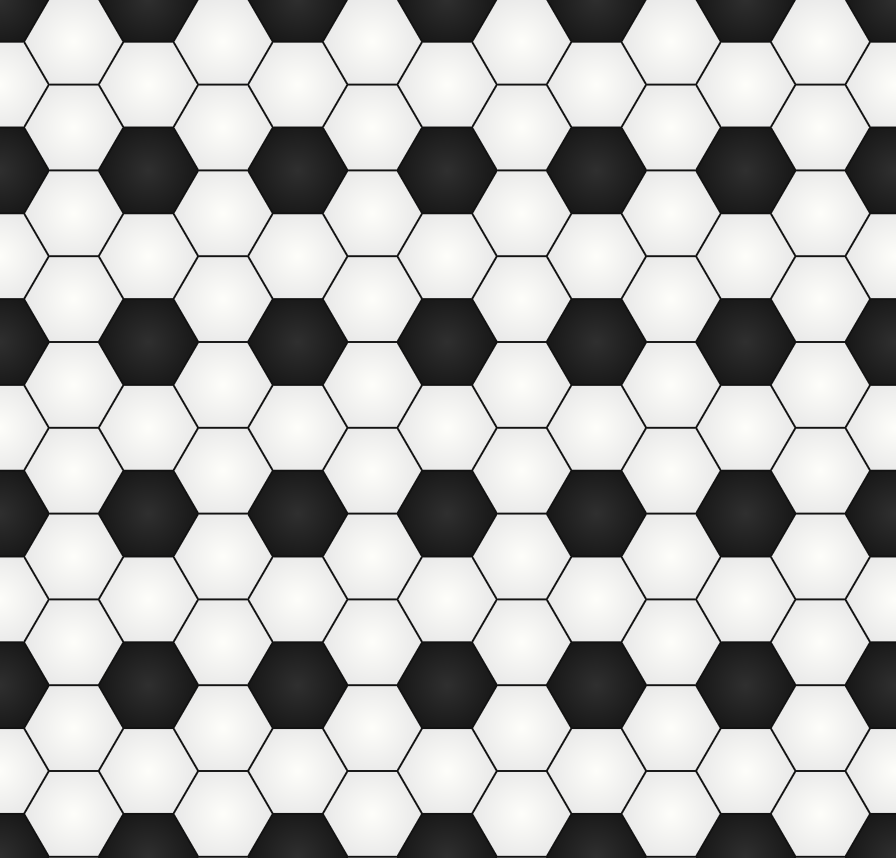
Reproduce this pattern procedurally as a WebGL 1 fragment shader.

```glsl
precision highp float;
// Soccer-ball style hexagon tiling: softly shaded white and black cells with thin dark seams.

uniform vec2 u_resolution;

// Distance from the centre of a flat-topped hexagon; 0.5 on its border.
float hexDistance(vec2 p) {
    p = abs(p);
    return max(p.y, dot(p, vec2(0.8660254, 0.5)));
}

void main() {
    // 6 by 5 repeats, each sqrt(3) wide and two hexagon heights tall.
    vec2 uv = gl_FragCoord.xy / u_resolution - vec2(-0.001, 0.0014);
    vec2 p = uv * vec2(6.0, 5.0) * vec2(1.7320508, 2.0);
    float pixel = 10.0 / u_resolution.y;

    // Offset from the nearest centre of two interleaved lattices.
    vec2 spacing = vec2(1.7320508, 1.0);
    vec2 evenColumn = mod(p + 0.5 * spacing, spacing) - 0.5 * spacing;
    vec2 oddColumn = mod(p, spacing) - 0.5 * spacing;
    bool isEven = dot(evenColumn, evenColumn) < dot(oddColumn, oddColumn);
    vec2 local = isEven ? evenColumn : oddColumn;

    // Every second hexagon of the even columns is black.
    bool isBlack = isEven && mod(floor(p.y + 0.5), 2.0) < 0.5;

    // Radial shading, brightest at the centre.
    float radius = length(local) / 0.57735;
    vec3 white = mix(vec3(0.995, 0.995, 0.98), vec3(0.91), radius);
    vec3 black = vec3(mix(0.185, 0.09, radius));
    vec3 color = isBlack ? black : white;

    // Seam along the borders.
    float edge = 0.5 - hexDistance(local);
    float seam = clamp((0.0112 - edge) / pixel + 0.5, 0.0, 1.0);
    color = mix(color, vec3(0.07), seam);

    gl_FragColor = vec4(color, 1.0);
}
```
